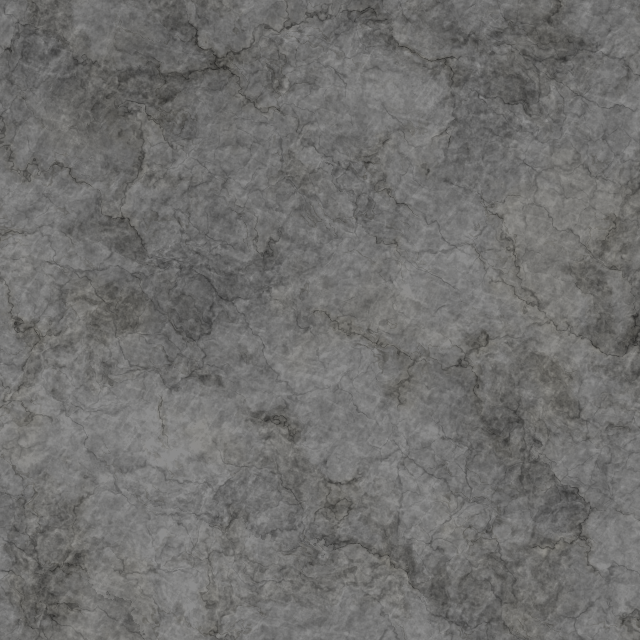
A Shadertoy shader for this texture:

```glsl
const vec2 STRATA_DIR = vec2(0.8, -0.6);
const vec3 WARM_TINT = vec3(1.015, 1.0, 0.955);
const vec3 COOL_TINT = vec3(0.995, 1.0, 1.015);

float hash(vec2 p) {
    vec3 q = fract(p.xyx * vec3(0.1031, 0.1030, 0.0973));
    q += dot(q, q.yzx + 33.33);
    return fract((q.x + q.y) * q.z);
}

vec2 hash2(vec2 p) {
    return vec2(hash(p), hash(p + 71.7));
}

// Value noise in -1..1
float noise(vec2 p) {
    vec2 i = floor(p), f = fract(p);
    f = f * f * f * (f * (f * 6.0 - 15.0) + 10.0);
    float low = mix(hash(i), hash(i + vec2(1, 0)), f.x);
    float high = mix(hash(i + vec2(0, 1)), hash(i + vec2(1, 1)), f.x);
    return 2.0 * mix(low, high, f.y) - 1.0;
}

float fbm(vec2 p, int octaves, float gain) {
    float sum = 0.0, amplitude = 1.0, total = 0.0;
    for (int i = 0; i < octaves; i++) {
        sum += amplitude * noise(p);
        total += amplitude;
        amplitude *= gain;
        p = mat2(1.6, 1.2, -1.2, 1.6) * p + 13.7;
    }
    return sum / total;
}

// Cells: x = distance to border, yz = offset from cell centre, w = cell tone
vec4 cells(vec2 p) {
    vec2 base = floor(p), nearest = vec2(0), nearestId = base;
    float best = 100.0;
    for (int y = -1; y <= 1; y++)
    for (int x = -1; x <= 1; x++) {
        vec2 id = base + vec2(x, y);
        vec2 r = id + hash2(id) - p;
        if (dot(r, r) < best) {
            best = dot(r, r);
            nearest = r;
            nearestId = id;
        }
    }
    float border = 100.0;
    for (int y = -2; y <= 2; y++)
    for (int x = -2; x <= 2; x++) {
        vec2 id = nearestId + vec2(x, y);
        vec2 r = id + hash2(id) - p;
        vec2 gap = r - nearest;
        if (dot(gap, gap) > 0.0001)
            border = min(border, dot(0.5 * (r + nearest), normalize(gap)));
    }
    return vec4(border, -nearest, hash(nearestId + 5.3));
}

// Coordinates along and across a direction
vec2 align(vec2 p, vec2 dir) {
    return vec2(dot(p, dir), dot(p, vec2(-dir.y, dir.x)));
}

float crack(float border, float scale, float width) {
    return 1.0 - smoothstep(0.0, width, border / scale);
}

// Jagged dark creases where noise crosses zero
float crease(vec2 p, float width) {
    return 1.0 - smoothstep(0.0, width, abs(fbm(p, 5, 0.55)));
}

// Side-lit bumps
float relief(vec2 p, int octaves) {
    return fbm(p, octaves, 0.75) - fbm(p + vec2(-0.16, 0.22), octaves, 0.75);
}

// Faint scratches along one direction
float scratches(vec2 p, vec2 dir) {
    vec2 q = align(p, dir) * vec2(28.0, 210.0);
    return smoothstep(0.35, 0.9, noise(q + noise(p * 20.0)));
}

void mainImage(out vec4 fragColor, in vec2 fragCoord) {
    vec2 uv = fragCoord / iResolution.y;
    vec2 warp = vec2(fbm(uv * 7.0, 6, 0.65), fbm(uv * 7.0 + 37.0, 6, 0.65));
    vec2 rough = uv + 0.045 * warp;
    vec2 strata = align(uv + 0.085 * warp, STRATA_DIR);
    vec2 straight = align(rough, STRATA_DIR);

    // Tilted slabs, each darkening toward one side
    vec4 slab = cells(strata * vec2(3.6, 6.4) + 3.0);
    float angle = 6.2832 * slab.w;
    float tilt = dot(slab.yz, vec2(cos(angle), sin(angle)));
    float mottle = fbm(uv * 45.0, 4, 0.8);
    float shadow = smoothstep(0.1, 0.65, tilt + 0.45 * mottle);
    float patches = smoothstep(0.05, 0.45, fbm(strata * vec2(5.0, 8.5) + 9.0, 6, 0.65));

    // Cracks at several sizes, broken up by noise
    float breakup = fbm(uv * 9.0 + 21.0, 4, 0.6);
    vec4 shard = cells(straight * vec2(7.0, 13.0) + 40.0);
    vec4 chip = cells(rough * 27.0 + 80.0);
    float mainCrack = crack(slab.x, 4.8, 0.0045) * smoothstep(-0.2, 0.2, breakup);
    float sideCrack = crack(shard.x, 10.0, 0.0034) * smoothstep(-0.1, 0.25, -breakup);
    float chipCrack = crack(chip.x, 27.0, 0.0028)
        * smoothstep(-0.05, 0.3, fbm(uv * 7.0 + 55.0, 4, 0.6));
    float seam = crack(slab.x, 4.8, 0.022) * smoothstep(-0.2, 0.4, breakup);
    float creases = crease(straight * vec2(9.0, 17.0) + 30.0, 0.05)
        * smoothstep(-0.15, 0.3, fbm(uv * 11.0 + 73.0, 4, 0.6));
    float veins = crease(rough * 9.0 + 64.0, 0.02) * smoothstep(0.0, 0.4, breakup);

    // Surface tone, rougher in the shaded and broken areas
    float grain = fbm(uv * 110.0, 3, 0.95);
    float roughness = 0.85 + 0.45 * max(shadow, patches);
    float bumps = 0.085 * relief(rough * 16.0, 5) + 0.065 * relief(rough * 48.0 + 7.0, 3);
    float tone = 0.459 + 0.04 * (slab.w - 0.5) + 0.035 * (shard.w - 0.5);
    tone += 0.065 * fbm(uv * 3.5 + 12.0, 5, 0.55);
    tone += roughness * (bumps + 0.07 * grain + 0.05 * mottle);
    tone += 0.028 * (scratches(uv, vec2(0.6, 0.8)) + scratches(uv + 4.0, vec2(0.94, -0.34)));
    tone += 0.035 * veins;
    tone -= 0.06 * shadow + 0.06 * patches + 0.06 * creases;
    tone -= 0.03 * seam + 0.10 * mainCrack + 0.08 * sideCrack + 0.05 * chipCrack;
    tone = clamp(tone, 0.19, 0.55);

    // Earthy stain in seams, cool stone elsewhere
    float stain = smoothstep(0.05, 0.45, fbm(uv * 6.0 + 90.0, 5, 0.6));
    float warmth = clamp(0.3 + 0.3 * stain + 0.4 * seam + 0.3 * patches + 0.3 * creases, 0.0, 1.0);
    fragColor = vec4(tone * mix(COOL_TINT, WARM_TINT, warmth), 1.0);
}
```
